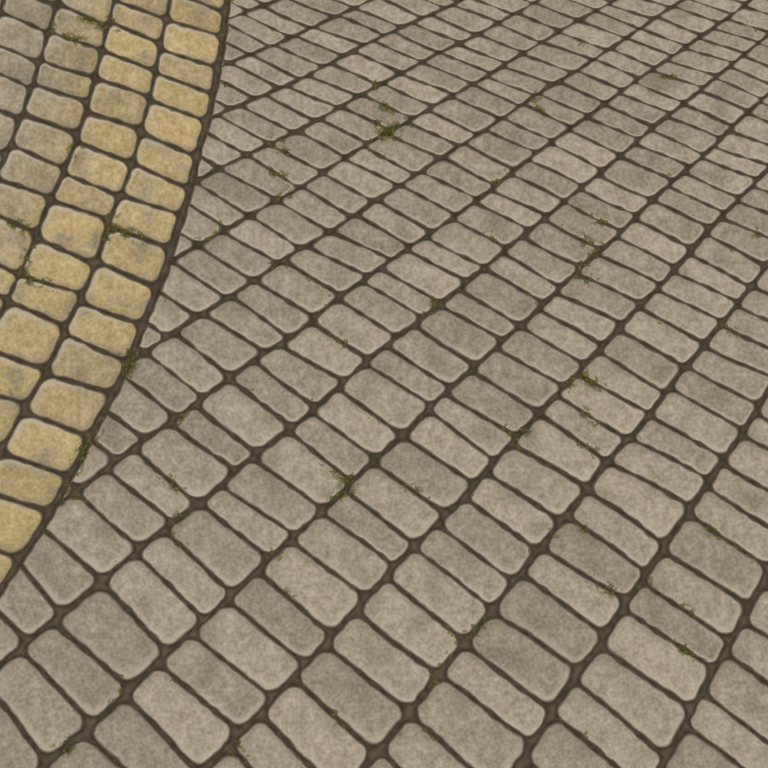
Write a WebGL 1 fragment shader that draws this texture.

```glsl
precision highp float;
// Worn sett paving in perspective: grey rows fan across the ground and meet
// a curved, sandy band at the left. Each field maps the canvas to (stone, row)
// cells; rounded boxes in those cells are weathered with gradient noise.
uniform vec2 u_resolution;

const vec3 STONE = vec3(0.615, 0.565, 0.49);
const vec3 STONE_LIT = vec3(0.74, 0.69, 0.61);
const vec3 STONE_WORN = vec3(0.49, 0.45, 0.38);
const vec3 SAND = vec3(0.70, 0.61, 0.44);
const vec3 JOINT_DARK = vec3(0.22, 0.19, 0.15);
const vec3 JOINT_DUST = vec3(0.37, 0.32, 0.26);
const vec3 WEED = vec3(0.28, 0.27, 0.13);
const vec2 ROW_VANISH = vec2(1.70, -0.53);    // where the rows converge
const vec2 CROSS_VANISH = vec2(-1.60, -0.85); // where the cross joints converge
const float STONE_DENSITY = 21.0;
const vec2 JOINT_SHARE = vec2(0.085, 0.055);  // joint part of a half stone
const float WIDTH_JITTER = 0.30;
const float LEAN_JITTER = 0.30;
const float CORNER = 0.52;
const float SEAM_GAP = 0.007;

float hash(vec2 p) {
  return fract(sin(dot(p, vec2(127.1, 311.7))) * 43758.55);
}

vec2 gradientAt(vec2 p) {
  float a = 6.2832 * hash(p);
  return vec2(cos(a), sin(a));
}

float noise(vec2 p) {
  vec2 i = floor(p), f = p - i;
  vec2 w = f * f * f * (f * (f * 6.0 - 15.0) + 10.0);
  vec2 x = vec2(1.0, 0.0);
  float low = mix(dot(gradientAt(i), f), dot(gradientAt(i + x), f - x), w.x);
  float high = mix(dot(gradientAt(i + x.yx), f - x.yx),
                   dot(gradientAt(i + 1.0), f - 1.0), w.x);
  return mix(low, high, w.y);
}

// Horizontal position of the curved seam at depth y (0 is the far side)
float seamX(float y) { return 0.293 - 0.10 * y - 0.37 * y * y; }

// Grey field: x counts stones along a row, y counts rows
vec2 mainGrid(vec2 p) {
  float w = (ROW_VANISH.x - p.x) / (p.y - ROW_VANISH.y);
  float t = (p.y - CROSS_VANISH.y) / (p.x - CROSS_VANISH.x);
  return vec2(STONE_DENSITY / (t + 0.06), 7.82 - 9.38 * w + 1.08 * w * w);
}

// Left band: rows follow the seam
vec2 bandGrid(vec2 p) {
  float along = p.y - 0.38 * p.x;
  return vec2(25.0 * log(1.0 + 1.18 * (along + 0.15)),
              (seamX(p.y) - p.x) / (0.072 + 0.057 * p.y));
}

vec2 grid(vec2 p, bool band) {
  if (band) return bandGrid(p);
  return mainGrid(p);
}

// Uneven, slightly leaning joint number i of a row
float jointAt(float i, float row, float across) {
  vec2 id = vec2(i, row);
  return i + WIDTH_JITTER * (hash(id) - 0.5)
           + LEAN_JITTER * (hash(id + 57.3) - 0.5) * (across - 0.5);
}

void main() {
  vec2 p = gl_FragCoord.xy / u_resolution;
  p.y = 1.0 - p.y;
  float pixel = 1.0 / min(u_resolution.x, u_resolution.y);
  vec2 g = p + 0.005 * vec2(noise(p * 9.0), noise(p * 9.0 + 31.0));
  float seam = (g.x - seamX(g.y)) / length(vec2(1.0, 0.10 + 0.74 * g.y));
  bool band = seam < 0.0;

  // Cell coordinates and the true size of a cell on the canvas
  const float STEP = 0.002;
  vec2 c = grid(g, band);
  vec2 dx = (grid(g + vec2(STEP, 0.0), band) - c) / STEP;
  vec2 dy = (grid(g + vec2(0.0, STEP), band) - c) / STEP;
  vec2 cell = 1.0 / vec2(length(vec2(dx.x, dy.x)), length(vec2(dx.y, dy.y)));

  // Find the stone that holds this point
  float row = floor(c.y), across = c.y - row;
  float u = c.x + 7.0 * hash(vec2(row, band ? 9.0 : 4.0));
  float i = floor(u);
  if (u < jointAt(i, row, across)) i -= 1.0;
  else if (u > jointAt(i + 1.0, row, across)) i += 1.0;
  float a = jointAt(i, row, across), b = jointAt(i + 1.0, row, across);
  vec2 id = vec2(i, row + (band ? 40.0 : 0.0));

  // Rounded stone outline with chipped edges
  vec2 q = vec2((2.0 * u - a - b) / (b - a), 2.0 * across - 1.0);
  vec2 halfSize = 0.5 * cell * vec2(b - a, 1.0);
  vec2 body = halfSize * (1.0 - JOINT_SHARE * (0.8 + 0.5 * hash(id + 3.1)));
  float radius = CORNER * min(body.x, body.y);
  vec2 k = abs(q) * halfSize - body + radius;
  float d = length(max(k, 0.0)) + min(max(k.x, k.y), 0.0) - radius;
  if (!band) d = max(d, SEAM_GAP - seam);
  float fine = noise(p * 95.0), grain = noise(p * 210.0 + 17.0);
  d += 0.0022 * noise(p * 60.0) + 0.0010 * fine;

  // Stone face: tint per stone, blotches, grain and a lit rim
  float sandy = band ? 1.0 - 0.75 * smoothstep(1.7, 3.2, c.y) : 0.0;
  vec3 stone = mix(STONE, SAND, sandy * (0.8 + 0.2 * hash(id + 8.0)));
  stone *= 0.94 + 0.13 * hash(id + 21.0);
  stone = mix(stone, STONE_WORN, smoothstep(0.12, 0.6, noise(p * 24.0) + 0.5 * fine) * 0.6);
  stone += 0.09 * fine + 0.08 * grain + 0.04 * noise(p * 38.0);
  float rim = smoothstep(-0.45 * body.x, -0.12 * body.x, d);
  float facing = clamp(0.55 * q.y - 0.45 * q.x + 0.12, -0.4, 0.8);
  stone = mix(stone, facing > 0.0 ? STONE_LIT : STONE_WORN, rim * abs(facing) * 0.8);
  stone *= 1.0 - 0.18 * smoothstep(-0.12 * body.x, 0.0, d);

  // Joints: dark soil with dust in the wider gaps
  float dust = smoothstep(0.0, 0.009, d) * 0.6 + 0.5 * fine + 0.25;
  vec3 color = mix(JOINT_DARK, JOINT_DUST, clamp(dust, 0.0, 1.0));
  color = mix(stone, color, smoothstep(-0.0012 - pixel, 0.0008 + pixel, d));

  // Ragged weeds rooted in the joints, denser along the seam
  float edgeGrowth = band ? 0.0 : 0.16 * (1.0 - smoothstep(0.0, 0.05, seam));
  float growth = noise(p * 15.0 + 5.0) + 0.45 * fine + 0.3 * grain + edgeGrowth;
  float weed = smoothstep(0.40, 0.58, growth) * smoothstep(-0.012, 0.0, d);
  color = mix(color, WEED * (1.0 + 0.9 * grain), 0.8 * weed);

  gl_FragColor = vec4(clamp(color, 0.0, 1.0), 1.0);
}
```
